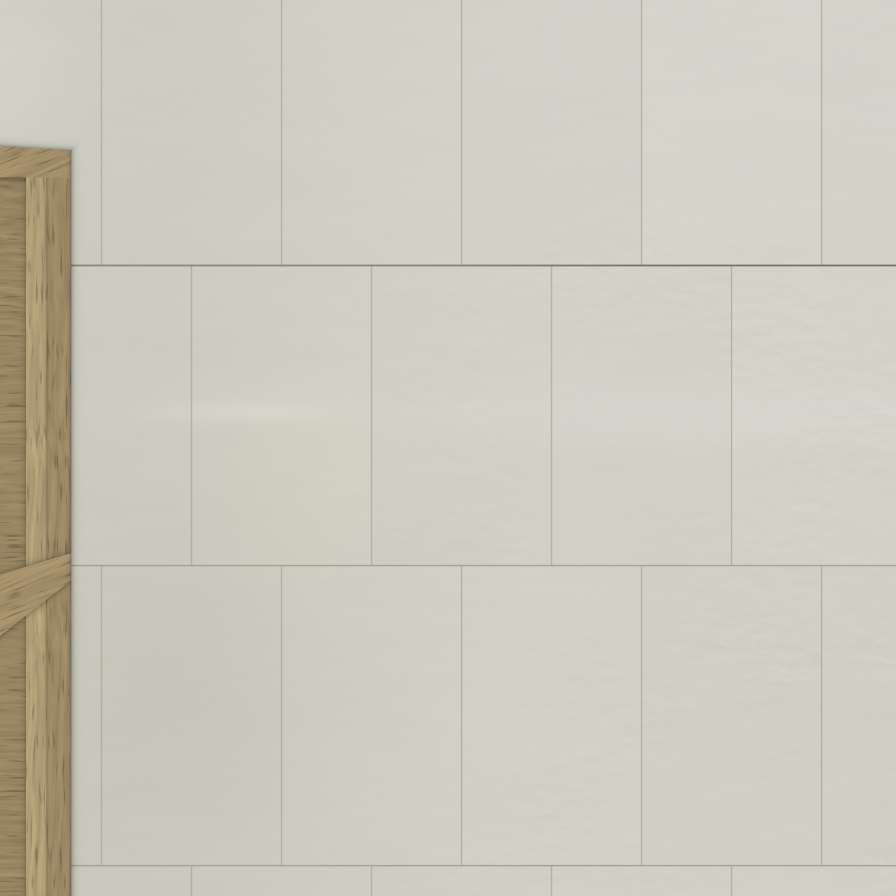
This texture is drawn by a WebGL 2 fragment shader. Its source:

```glsl
#version 300 es
precision highp float;
// Pale half-offset wall tiles with fine joints, beside a grained wooden frame.

#define TILE vec2(0.2009, 0.3349)    // tile width and height
#define TILE_ORIGIN vec2(0.1133, 0.0339)
#define JOINT_HALF 0.0008            // half width of a joint
#define RIPPLE 0.020                 // strength of the glaze relief
#define TILE_VARIATION 0.010         // brightness change between tiles
#define FRAME_RIGHT 0.0794
#define FRAME_TOP 0.837
#define STILE_LEFT 0.029
#define STILE_FOLD 0.052             // edge between the two stile faces

uniform vec2 u_resolution;
out vec4 fragColor;

const vec3 WALL_LIGHT = vec3(0.83, 0.83, 0.797);
const vec3 WALL_SHADE = vec3(0.76, 0.76, 0.712);
const vec3 JOINT = vec3(0.63, 0.62, 0.57);
const vec3 JOINT_DARK = vec3(0.40, 0.40, 0.36);
const vec3 WOOD_LIGHT = vec3(0.69, 0.62, 0.465);
const vec3 WOOD_MID = vec3(0.64, 0.56, 0.415);
const vec3 WOOD_DARK = vec3(0.57, 0.495, 0.36);

float hash(vec2 p) {
  p = fract(p * vec2(0.1031, 0.1137));
  p += dot(p, p.yx + 33.33);
  return fract((p.x + p.y) * p.x * 7.31);
}

float cornerSlope(vec2 cell, vec2 offset) {
  float angle = 6.2832 * hash(cell);
  return dot(vec2(cos(angle), sin(angle)), offset);
}

float gradientNoise(vec2 p) {
  vec2 i = floor(p), f = p - i;
  vec2 u = f * f * f * (f * (f * 6.0 - 15.0) + 10.0);
  vec2 e = vec2(1.0, 0.0);
  return mix(mix(cornerSlope(i, f), cornerSlope(i + e.xy, f - e.xy), u.x),
             mix(cornerSlope(i + e.yx, f - e.yx), cornerSlope(i + e.xx, f - e.xx), u.x), u.y);
}

float fbm(vec2 p) {
  float sum = 0.0, gain = 1.0;
  for (int i = 0; i < 3; i++) {
    sum += gain * gradientNoise(p);
    p = p * 2.03 + 17.1;
    gain *= 0.5;
  }
  return sum;
}

// Antialiased step: 1 where signed distance d is positive
float cover(float d, float px) { return clamp(d / px + 0.5, 0.0, 1.0); }

// Soft falloff with distance; negative distances count as zero
float fade(float d, float size) { return exp(-max(d, 0.0) / size); }

float blob(vec2 p, vec2 center, vec2 size) {
  vec2 q = (p - center) / size;
  return exp(-dot(q, q));
}

vec3 wall(vec2 p, float px) {
  // Tile cells, odd rows shifted by half a tile
  vec2 grid = (p - TILE_ORIGIN) / TILE;
  float row = floor(grid.y);
  grid.x += 0.5 * mod(row, 2.0);
  vec2 cell = floor(grid);
  vec2 edge = abs(fract(grid + 0.5) - 0.5) * TILE;

  // Broad light: dim at lower left, soft reflections
  float light = 0.32 + 0.46 * smoothstep(0.05, 0.65, p.x) + 0.20 * smoothstep(0.2, 1.0, p.y);
  light -= 0.20 * blob(p, vec2(0.22, 0.22), vec2(0.13, 0.16));
  light += 0.34 * blob(p, vec2(0.27, 0.54), vec2(0.10, 0.012));
  light += 0.18 * blob(p, vec2(0.75, 0.54), vec2(0.55, 0.035));
  light += 0.35 * blob(p, vec2(0.0, 0.93), vec2(0.09, 0.12));
  vec3 color = mix(WALL_SHADE, WALL_LIGHT, light);
  color += TILE_VARIATION * (hash(cell + 40.0) - 0.5);
  color += vec3(0.012, 0.006, -0.012) * blob(p, vec2(0.34, 0.47), vec2(0.09, 0.12));

  // Uneven glaze, lit from above, strongest toward the right
  vec2 q = p * vec2(34.0, 60.0) + cell * 7.3;
  float relief = fbm(q + vec2(0.0, 0.25)) - fbm(q);
  float patchy = smoothstep(-0.3, 0.5, fbm(p * 5.0)) * smoothstep(0.3, 0.75, p.x);
  color += RIPPLE * relief * (0.2 + patchy * smoothstep(0.85, 0.6, p.y));
  color += 0.005 * fbm(p * vec2(6.0, 22.0));

  // Joints: vertical ones faint, the upper course darker
  float upper = step(0.6, p.y) * step(p.y, 0.8);
  color = mix(color, JOINT, 0.6 * cover(JOINT_HALF - edge.x, px));
  float across = cover(JOINT_HALF * (1.0 + 0.2 * upper) - edge.y, px);
  vec3 acrossColor = mix(JOINT, JOINT_DARK, upper * (0.55 + 0.45 * smoothstep(0.3, 0.8, p.x)));
  return mix(color, acrossColor, 0.9 * across);
}

// Grain runs along p.y
vec3 grained(vec3 base, vec2 p) {
  float streak = fbm(p * vec2(170.0, 11.0) + 2.0 * gradientNoise(p * 9.0));
  float pores = smoothstep(0.15, 0.6, gradientNoise(p * vec2(330.0, 32.0)));
  return base * (1.0 + 0.12 * streak - 0.20 * pores);
}

vec3 frame(vec2 p, float px) {
  float railTop = 0.359 + 0.30 * p.x, railBottom = 0.290 + 0.78 * p.x;
  // Recessed panels, shaded under the top rail and beside the stile
  vec3 color = grained(mix(WOOD_DARK, WOOD_MID, 0.45), p.yx + 3.0);
  color *= 1.0 - 0.30 * fade(0.802 - p.y, 0.005);
  color *= 1.0 - 0.20 * fade(STILE_LEFT - p.x, 0.003);
  // Stile: lit inner face and darker front face
  vec3 stile = mix(WOOD_LIGHT, WOOD_MID * 0.96, cover(p.x - STILE_FOLD, px));
  stile *= 1.0 - 0.15 * fade(abs(p.x - STILE_FOLD), 0.0015);
  color = mix(color, grained(stile, p), cover(p.x - STILE_LEFT, px));
  // Rails: level at the top, slanted in the middle
  vec3 rail = grained(WOOD_MID, vec2(p.y - 0.4 * p.x, p.x) + 5.0);
  float middle = min(railTop - p.y, p.y - railBottom);
  rail = mix(rail, WOOD_LIGHT, 0.6 * fade(abs(railTop - 0.004 - p.y), 0.003));
  color *= 1.0 - 0.25 * fade(-middle, 0.003);
  color = mix(color, rail, max(cover(middle, px), cover(p.y - 0.802, px)));
  return color * (1.0 - 0.25 * fade(FRAME_RIGHT - p.x, 0.002));
}

void main() {
  vec2 p = gl_FragCoord.xy / u_resolution;
  float px = 1.0 / min(u_resolution.x, u_resolution.y);
  float inside = min(FRAME_RIGHT - p.x, FRAME_TOP - 0.06 * p.x - p.y);
  // Contact shadow of the frame on the wall
  vec3 color = wall(p, px) * (1.0 - 0.30 * fade(-inside, 0.003));
  fragColor = vec4(mix(color, frame(p, px), cover(inside, px)), 1.0);
}
```
